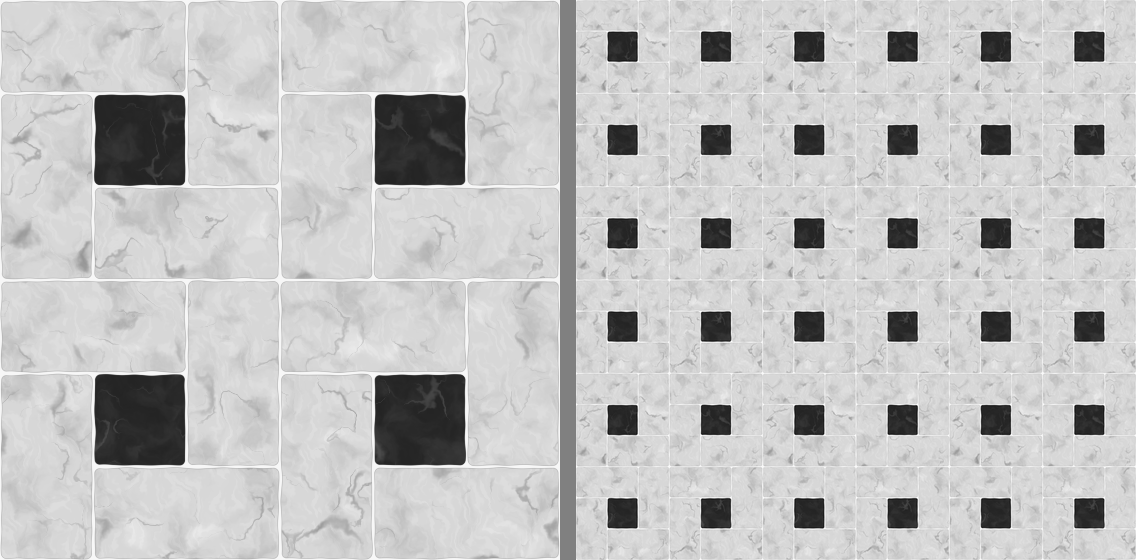
Left, the tile; right, the same tile 3 across and 3 down.
This texture is drawn by a WebGL 2 fragment shader. Its source:

```glsl
#version 300 es
precision highp float;

#define REPEATS 2.0
#define HALF_GAP 0.017
#define CORNER 0.055
#define EDGE_WOBBLE 0.020
#define GROUT vec3(0.97)
#define LIGHT_STONE vec3(0.845)
#define LIGHT_CLOUD vec3(0.735)
#define LIGHT_VEIN vec3(0.49)
#define DARK_STONE vec3(0.145)
#define DARK_CLOUD vec3(0.235)
#define DARK_VEIN vec3(0.37)
#define VEIN_WIDTH 0.055

uniform vec2 u_resolution;
out vec4 fragColor;

const float SPAN = REPEATS * 3.0; // canvas width in square cells

float hash(vec3 v) {
  v = fract(v * vec3(0.1031, 0.1030, 0.0973));
  v += dot(v, v.yzx + 33.33);
  return fract((v.x + v.y) * v.z);
}

float cornerSlope(vec2 cell, vec2 offset, float period, float seed) {
  float angle = 6.28319 * hash(vec3(mod(cell, period), seed));
  return dot(vec2(cos(angle), sin(angle)), offset);
}

// Gradient noise that wraps after a whole number of cells
float noise(vec2 p, float period, float seed) {
  vec2 i = floor(p), f = p - i;
  vec2 s = f * f * f * (f * (f * 6.0 - 15.0) + 10.0);
  vec2 e = vec2(1.0, 0.0);
  float low = mix(cornerSlope(i, f, period, seed),
                  cornerSlope(i + e.xy, f - e.xy, period, seed), s.x);
  float high = mix(cornerSlope(i + e.yx, f - e.yx, period, seed),
                   cornerSlope(i + e.xx, f - e.xx, period, seed), s.x);
  return mix(low, high, s.y);
}

float fbm(vec2 p, float frequency, float seed) {
  float sum = 0.0, amplitude = 0.65;
  for (int i = 0; i < 5; i++) {
    sum += amplitude * noise(p * frequency, SPAN * frequency, seed + float(i) * 7.0);
    frequency *= 2.0;
    amplitude *= 0.52;
  }
  return sum;
}

float roundedBox(vec2 p, vec2 halfSize) {
  vec2 q = abs(p) - halfSize + HALF_GAP + CORNER;
  return length(max(q, 0.0)) + min(max(q.x, q.y), 0.0) - CORNER;
}

// Pinwheel: a centre square and one slab turned four times; returns distance and index
vec2 pinwheel(vec2 p) {
  vec2 nearest = vec2(roundedBox(p, vec2(0.5)), 0.0);
  for (int i = 1; i <= 4; i++) {
    float d = roundedBox(p - vec2(-0.5, 1.0), vec2(1.0, 0.5));
    if (d < nearest.x) nearest = vec2(d, float(i));
    p = vec2(-p.y, p.x);
  }
  return nearest;
}

// Thin broken lines along the zero crossings of noise
float veins(vec2 p, float frequency, float seed) {
  float ridge = abs(noise(p * frequency, SPAN * frequency, seed));
  float patches = smoothstep(0.0, 0.42, noise(p * 2.0, SPAN * 2.0, seed + 3.0));
  float width = VEIN_WIDTH * (0.5 + patches);
  return patches * (1.0 - smoothstep(0.0, width, ridge));
}

vec3 marble(vec2 p, float seed, bool dark) {
  vec2 warp = vec2(fbm(p, 2.0, seed + 11.0), fbm(p, 2.0, seed + 23.0));
  vec2 q = p + 0.32 * warp;
  float cloud = smoothstep(-0.12, 0.55, fbm(q, 2.0, seed + 37.0));
  float vein = max(veins(q, 1.0, seed + 51.0), 0.75 * veins(q, 3.0, seed + 67.0));
  vein *= mix(0.55, 1.0, hash(vec3(seed, 5.0, 9.0)));
  float flecks = noise(vec2(16.0 * q.x + 4.0 * q.y, 6.0 * q.y), 12.0, seed + 83.0);

  if (dark) {
    vec3 stone = mix(DARK_STONE, DARK_CLOUD, 0.8 * cloud);
    return mix(stone, DARK_VEIN, 0.7 * vein) + 0.012 * flecks;
  }
  vec3 stone = mix(LIGHT_STONE, LIGHT_CLOUD, cloud);
  float bloom = smoothstep(0.25, 0.6, noise(q * 2.0, SPAN * 2.0, seed + 97.0));
  stone += 0.055 * bloom + 0.022 * smoothstep(0.0, 0.3, flecks);
  return mix(stone, LIGHT_VEIN, 0.75 * vein);
}

void main() {
  vec2 p = gl_FragCoord.xy / u_resolution * SPAN;
  float pixel = SPAN / min(u_resolution.x, u_resolution.y);

  // Slab under this point, with its own seed
  vec2 block = floor(p / 3.0);
  vec2 slab = pinwheel(p - block * 3.0 - 1.5);
  float seed = 1.0 + 131.0 * (slab.y + 5.0 * (block.x + REPEATS * block.y));
  float d = slab.x + EDGE_WOBBLE * noise(p * 4.0, SPAN * 4.0, seed);

  // Stone, fine rim and grout
  vec3 color = marble(p, seed, slab.y < 0.5);
  color = mix(color, GROUT, smoothstep(-0.5 * pixel, 0.5 * pixel, d));
  float rim = 1.0 - smoothstep(0.0, max(0.008, pixel), abs(d));
  color = mix(color, LIGHT_VEIN, 0.3 * rim);
  fragColor = vec4(color, 1.0);
}
```
